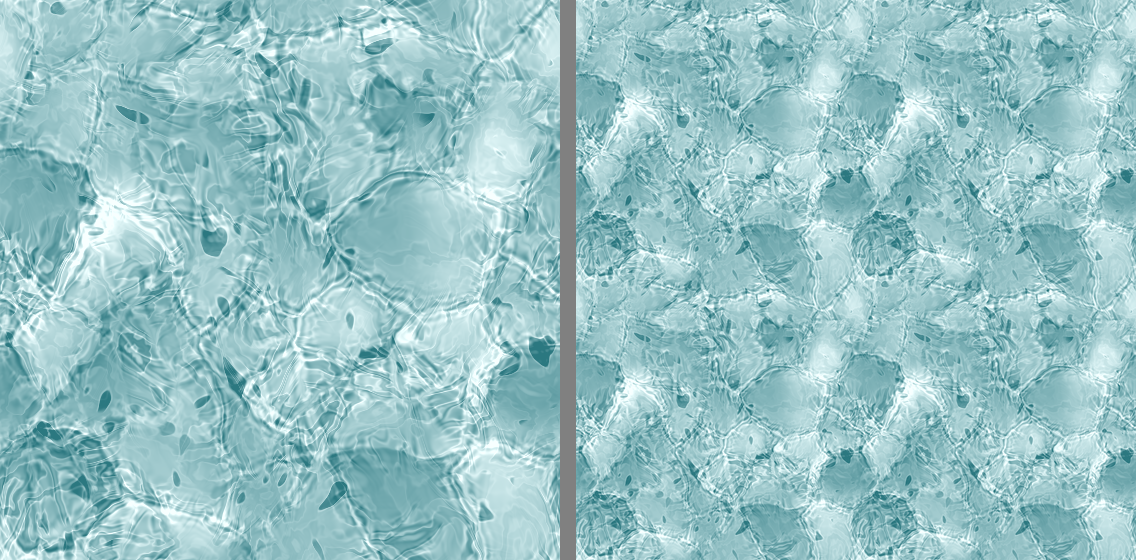
Left, the tile; right, the same tile 2 across and 2 down.
Give the GLSL for this texture, as a WebGL 2 fragment shader.

```glsl
#version 300 es
precision highp float;
// Fractured ice: calm tinted plates split by rippled cracks, with slivers,
// wrinkles, dark flecks and white frost laid over them. Wrapped noise and
// wrapped Voronoi cells make every layer tile.
uniform vec2 u_resolution;
out vec4 fragColor;

// Two random values per lattice cell, repeating every period.
vec2 hash(vec2 cell, vec2 period, float seed) {
  uvec3 v = uvec3(vec3(mod(cell + 0.5, period), seed));
  v = v * 1664525u + 1013904223u;
  for (int i = 0; i < 2; i++) {
    v.x += v.y * v.z;
    v.y += v.z * v.x;
    v.z += v.x * v.y;
    v ^= v >> 16u;
  }
  return vec2(v.xy & 0xffffu) / 65536.0;
}

float slope(vec2 cell, vec2 corner, vec2 f, vec2 period, float seed) {
  return dot(hash(cell + corner, period, seed) * 2.0 - 1.0, f - corner);
}

// Gradient noise that wraps on the unit square.
float noise(vec2 uv, vec2 period, float seed) {
  vec2 p = uv * period, c = floor(p), f = p - c;
  vec2 s = f * f * f * (f * (f * 6.0 - 15.0) + 10.0);
  float low = mix(slope(c, vec2(0, 0), f, period, seed), slope(c, vec2(1, 0), f, period, seed), s.x);
  float high = mix(slope(c, vec2(0, 1), f, period, seed), slope(c, vec2(1, 1), f, period, seed), s.x);
  return 1.8 * mix(low, high, s.y);
}

float fbm(vec2 uv, float period, float seed) {
  float sum = 0.0, amp = 1.0;
  for (int i = 0; i < 5; i++) {
    sum += amp * noise(uv, vec2(period), seed + float(i));
    period *= 2.0;
    amp *= 0.5;
  }
  return sum;
}

struct Cell { float edge; vec2 offset; vec2 random; };

// Wrapped Voronoi cell: distance to its border, offset from its centre, identity.
Cell shatter(vec2 uv, vec2 count, float seed) {
  vec2 p = uv * count, base = floor(p), f = p - base;
  vec2 nearest = vec2(0), home = vec2(0);
  float best = 8.0, edge = 8.0;
  for (int i = 0; i < 9; i++) {
    vec2 o = vec2(i % 3, i / 3) - 1.0;
    vec2 r = o + hash(base + o, count, seed) - f;
    if (dot(r, r) < best) { best = dot(r, r); nearest = r; home = o; }
  }
  for (int i = 0; i < 25; i++) {
    vec2 o = home + vec2(i % 5, i / 5) - 2.0;
    vec2 r = o + hash(base + o, count, seed) - f;
    vec2 gap = r - nearest;
    if (dot(gap, gap) > 1e-4) edge = min(edge, dot(0.5 * (r + nearest), normalize(gap)));
  }
  return Cell(edge / count.x, -nearest, hash(base + home, count, seed + 50.0));
}

// A bright ridge with a dark trough beside it.
float glint(float x) {
  return exp(-x * x) - 0.8 * exp(-(x - 2.0) * (x - 2.0));
}

void main() {
  vec2 uv = gl_FragCoord.xy / u_resolution;
  vec2 bend = vec2(fbm(uv, 3.0, 1.0), fbm(uv, 3.0, 11.0));
  vec2 p = uv + 0.045 * bend;
  float cloud = fbm(p, 3.0, 21.0);
  float wrinkle = fbm(p, 7.0, 31.0);
  float patches = noise(uv, vec2(5), 41.0);

  // Plates: flat tint with a tilt, joined softly at the borders.
  Cell plate = shatter(p, vec2(6), 3.0);
  float tint = 0.24 * (plate.random.x - 0.5) + 0.3 * dot(plate.offset, plate.random.yx - 0.5);
  float tone = 0.595 + tint * smoothstep(0.0, 0.005, plate.edge) + 0.13 * cloud;

  // Broken areas gather along the cracks and in patches.
  float broken = 0.65 * smoothstep(0.05, 0.005, plate.edge) + 0.75 * smoothstep(-0.05, 0.45, patches);
  broken = clamp(broken, 0.06, 1.0);

  // Slivers: each shard streaks along its own whole-number axis.
  Cell shard = shatter(p, vec2(13, 8), 5.0);
  vec2 axis = shard.random.x < 0.6 ? vec2(1, 2) : vec2(2, 1);
  if (shard.random.y < 0.45) axis.x = -axis.x;
  vec2 q = uv + 0.025 * bend;
  vec2 grain = vec2(dot(q, vec2(axis.y, -axis.x)), dot(q, axis));
  float streak = noise(grain, vec2(9, 2), 61.0) + 0.5 * noise(grain, vec2(18, 5), 62.0);
  float inside = smoothstep(0.0, 0.006, shard.edge);
  tone += 0.13 * broken * inside * smoothstep(-0.6, 0.6, sin(streak * 9.0)) - 0.065 * broken;
  tone += 0.17 * broken * glint(sin(streak * 7.0 + 1.0) * 3.0) * inside;
  tone += 0.15 * broken * glint((shard.edge - 0.002) / 0.0035);

  // Cracks: ripples parallel to the plate borders, fading away from them.
  float ripple = cos(plate.edge * 420.0 + 4.0 * wrinkle);
  tone += 0.21 * ripple * exp(-plate.edge * 65.0) * smoothstep(-0.5, 0.4, cloud + 0.5 * wrinkle);

  // Wrinkles: thin contour lines, faint on the calm plates.
  tone += (0.03 + 0.14 * broken) * glint(sin(wrinkle * 9.0) * 2.5);

  // Flecks: dark slits with pale rims.
  float slit = noise(grain, vec2(15, 7), 71.0) + 0.15 * wrinkle;
  float fleck = smoothstep(0.46, 0.56, slit) * inside;
  float rim = smoothstep(0.34, 0.44, slit) * inside - fleck;
  float flecked = smoothstep(-0.25, 0.25, noise(uv, vec2(6), 72.0));
  tone += flecked * (0.1 * rim - 0.3 * fleck);

  // Frost: soft white blooms.
  float frost = noise(p, vec2(4), 81.0) + 0.25 * wrinkle;
  tone += 0.24 * smoothstep(0.15, 0.7, frost);

  tone = clamp(tone, 0.17, 0.97);
  fragColor = vec4(min(vec3(tone, 0.35 + 0.7 * tone, 0.39 + 0.66 * tone), 1.0), 1.0);
}
```
